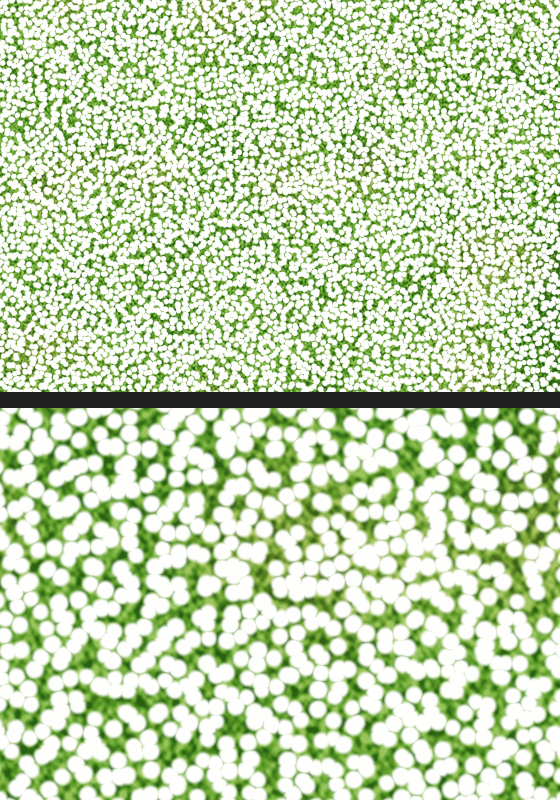
Top, the full canvas; bottom, a detail of the centre.
A Shadertoy shader for this texture:

```glsl
// Green grass thickly strewn with small round white petals.

#define ROWS 72.0         // petal cells per canvas height
#define PETAL_MIN 0.48    // petal radius range, in cells
#define PETAL_MAX 0.58
#define BARE 0.09         // share of cells left without a petal
#define EDGE 0.0042       // width of the petal edge, in canvas heights
#define BLADES 165.0      // grass blades per canvas height
#define GRAIN 0.85        // contrast of the blades
#define PATCHES 5.5       // tone patches per canvas height
#define DARK_GRASS vec3(0.16, 0.38, 0.07)
#define MID_GRASS vec3(0.37, 0.62, 0.16)
#define LIGHT_GRASS vec3(0.60, 0.77, 0.36)
#define PETAL_WHITE vec3(0.995, 0.995, 0.99)

vec3 hash3(vec2 p) {
    vec3 q = fract(p.xyx * vec3(0.1031, 0.1030, 0.0973));
    q += dot(q, q.yxz + 33.33);
    return fract((q.xxy + q.yzz) * q.zyx);
}

// Gradient noise, about -0.7 to 0.7
float cornerSlope(vec2 corner, vec2 offset) {
    float angle = 6.2832 * hash3(corner + 57.0).x;
    return dot(vec2(cos(angle), sin(angle)), offset);
}

float gradientNoise(vec2 p) {
    vec2 i = floor(p), f = fract(p);
    vec2 u = f * f * f * (f * (f * 6.0 - 15.0) + 10.0);
    vec2 e = vec2(0.0, 1.0);
    float low = mix(cornerSlope(i, f), cornerSlope(i + e.yx, f - e.yx), u.x);
    float high = mix(cornerSlope(i + e.xy, f - e.xy), cornerSlope(i + e.yy, f - e.yy), u.x);
    return mix(low, high, u.y);
}

vec2 rotate(vec2 p, float angle) {
    float c = cos(angle), s = sin(angle);
    return vec2(c * p.x - s * p.y, s * p.x + c * p.y);
}

// Signed distance to the nearest petal, in cells
float petalDistance(vec2 p) {
    vec2 home = floor(p);
    float nearest = 2.0;
    for (int y = -1; y <= 1; y++) {
        for (int x = -1; x <= 1; x++) {
            vec2 cell = home + vec2(x, y);
            vec3 rnd = hash3(cell + 211.0);
            float pick = hash3(cell + 503.0).y;
            float radius = mix(PETAL_MIN, PETAL_MAX, rnd.z);
            float d = length(p - cell - rnd.xy) - radius;
            if (pick > BARE) nearest = min(nearest, d);
        }
    }
    return nearest;
}

vec3 grassColor(vec2 uv, float aspect) {
    // Two crossing layers of short blades
    float blades = gradientNoise(rotate(uv, 0.6) * BLADES * vec2(1.0, 0.6) + 19.0)
                 + gradientNoise(rotate(uv, -0.7) * BLADES * vec2(1.1, 0.7) + 83.0);

    // Broad tone patches, deeper near the right side
    float patches = gradientNoise(uv * PATCHES + 7.0)
                  + 0.6 * gradientNoise(uv * PATCHES * 2.3 + 31.0);
    float shade = smoothstep(0.86, 1.0, uv.x / aspect)
                * smoothstep(-0.3, 0.4, gradientNoise(uv * 3.0 + 13.0));
    float tone = clamp(0.5 + GRAIN * blades + 0.25 * patches - 0.4 * shade, 0.0, 1.0);

    vec3 color = mix(DARK_GRASS, MID_GRASS, min(tone * 2.0, 1.0));
    color = mix(color, LIGHT_GRASS, max(tone * 2.0 - 1.0, 0.0));

    // Dry, yellowish areas
    float dry = smoothstep(0.0, 0.6, gradientNoise(uv * 4.5 + 45.0));
    return color + dry * vec3(0.09, 0.0, 0.03);
}

void mainImage(out vec4 fragColor, in vec2 fragCoord) {
    vec2 uv = fragCoord / iResolution.y;
    float aspect = iResolution.x / iResolution.y;

    float d = petalDistance(uv * ROWS) / ROWS;
    float cover = 1.0 - smoothstep(-0.5 * EDGE, 0.5 * EDGE, d);

    vec3 color = mix(grassColor(uv, aspect), PETAL_WHITE, cover);
    fragColor = vec4(color, 1.0);
}
```
